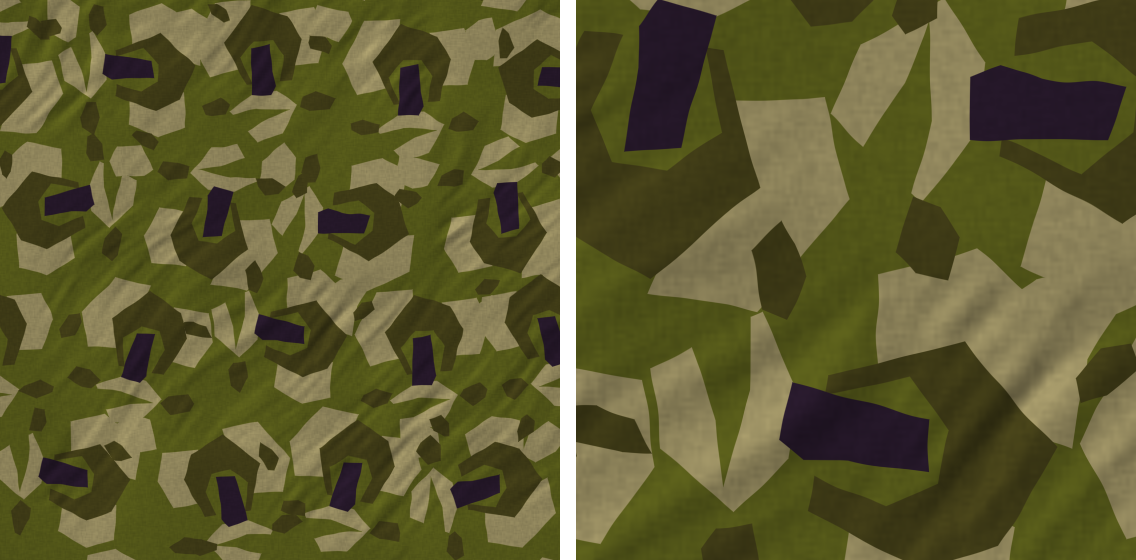
Left: the whole. Right: its middle third, enlarged.
This pattern is drawn by a Shadertoy shader. Its source:

```glsl
// Angular four-colour camouflage on creased cloth.
// A staggered grid scatters turned and mirrored motifs made of polygon distances;
// they merge into colour layers, then folds and weave shade the result.

const vec3 GREEN  = vec3(0.320, 0.335, 0.095);
const vec3 BEIGE  = vec3(0.555, 0.515, 0.355);
const vec3 OLIVE  = vec3(0.240, 0.225, 0.085);
const vec3 PURPLE = vec3(0.140, 0.090, 0.155);

const float CELL = 0.25;         // grid spacing
const float MOTIF_SCALE = 0.13;  // size of one motif unit

// Outlines in motif units
const vec2 LEFT_WING[6] = vec2[6](vec2(-.94, .15), vec2(-.57, .70), vec2(-.07, .67),
                                  vec2(-.20, .10), vec2(-.32, -.25), vec2(-.78, -.30));
const vec2 RIGHT_WING[6] = vec2[6](vec2(.30, .44), vec2(.78, .45), vec2(.91, .08),
                                   vec2(.73, -.32), vec2(.30, -.30), vec2(.20, .10));
const vec2 SHIELD[6] = vec2[6](vec2(-.52, .13), vec2(-.07, .60), vec2(.40, .38),
                               vec2(.55, .05), vec2(.33, -.50), vec2(-.30, -.48));
const vec2 CORE[6] = vec2[6](vec2(-.33, -.10), vec2(-.10, .10), vec2(.15, .08),
                             vec2(.27, -.15), vec2(.15, -.53), vec2(-.20, -.53));
const vec2 BAR[6] = vec2[6](vec2(-.15, .00), vec2(.10, .03), vec2(.08, -.35),
                            vec2(.10, -.55), vec2(.02, -.67), vec2(-.25, -.63));
const vec2 FOOT[6] = vec2[6](vec2(-.57, -.80), vec2(-.20, -.60), vec2(.10, -.62),
                             vec2(.36, -.84), vec2(.10, -1.20), vec2(-.25, -1.28));
const vec2 SLIT[6] = vec2[6](vec2(-.62, -.86), vec2(-.20, -.82), vec2(.25, -.90),
                             vec2(-.05, -.97), vec2(-.30, -1.08), vec2(-.60, -1.20));

float hash(vec2 p) {
    return fract(sin(dot(p, vec2(127.1, 311.7))) * 43758.55);
}

float noise(vec2 p) {
    vec2 i = floor(p), f = fract(p);
    f = f * f * (3.0 - 2.0 * f);
    return mix(mix(hash(i), hash(i + vec2(1, 0)), f.x),
               mix(hash(i + vec2(0, 1)), hash(i + vec2(1, 1)), f.x), f.y);
}

mat2 rotation(float angle) {
    float c = cos(angle), s = sin(angle);
    return mat2(c, s, -s, c);
}

// Signed distance to a six-cornered polygon
float polygon(vec2 p, vec2 v[6]) {
    float d = dot(p - v[0], p - v[0]), side = 1.0;
    for (int i = 0; i < 6; i++) {
        int j = (i + 5) % 6;
        vec2 e = v[j] - v[i], w = p - v[i];
        vec2 b = w - e * clamp(dot(w, e) / dot(e, e), 0.0, 1.0);
        d = min(d, dot(b, b));
        bvec3 c = bvec3(p.y >= v[i].y, p.y < v[j].y, e.x * w.y > e.y * w.x);
        if (all(c) || all(not(c))) side = -side;
    }
    return side * sqrt(d);
}

// Irregular chip with hashed corners
float shard(vec2 p, vec2 halfSize, vec2 seed) {
    vec2 v[6];
    for (int i = 0; i < 6; i++) {
        vec2 key = seed + float(i) * vec2(3.7, 1.9);
        float angle = (float(i) + 0.6 * hash(key)) * 1.0472;
        v[i] = halfSize * mix(0.7, 1.15, hash(key + 5.3)) * vec2(cos(angle), sin(angle));
    }
    return polygon(p, v);
}

// Distances of one motif: beige, olive, green core, purple
vec4 motif(vec2 q, vec2 id) {
    float foot = max(polygon(q, FOOT), -polygon(q, SLIT));
    float wings = min(polygon(q, LEFT_WING), polygon(q, RIGHT_WING));
    float chips = min(shard(q - vec2(-.74, -.74), vec2(.22, .14), id + 11.0),
                      shard(q - vec2(.60, -.85), vec2(.25, .15), id + 23.0));
    return vec4(min(foot, wings), min(polygon(q, SHIELD), chips),
                polygon(q, CORE), polygon(q, BAR));
}

// Union of all motifs and loose chips near p
vec4 camouflage(vec2 p) {
    vec4 layers = vec4(1.0);
    float row = floor(p.y / CELL);
    for (int j = -1; j <= 1; j++) {
        float y = row + float(j), shift = 0.5 * mod(y, 2.0);
        float column = floor(p.x / CELL - shift);
        for (int i = -1; i <= 1; i++) {
            vec2 id = vec2(column + float(i), y);
            vec2 jitter = 0.24 * (vec2(hash(id + 2.3), hash(id + 7.9)) - 0.5);
            vec2 q = (p - (id + vec2(shift, 0) + 0.5 + jitter) * CELL) / MOTIF_SCALE;
            // Mostly upright, some turned by quarters
            float quarter = floor(max(hash(id + 4.1) * 6.0 - 2.0, 0.0));
            vec2 local = rotation(quarter * 1.5708 + 0.4 * (hash(id + 9.2) - 0.5)) * q;
            local.x *= hash(id + 6.6) < 0.35 ? -1.0 : 1.0;
            local.y -= 0.27;
            if (dot(local, local) < 2.0) layers = min(layers, motif(local, id) * MOTIF_SCALE);
            // Loose chips in the gaps between motifs
            vec2 gap = rotation(hash(id + 3.3) * 6.28) * (q - vec2(0.92, 0.62));
            if (dot(gap, gap) < 0.6) {
                float pale = shard(gap, vec2(.37, .27), id + 31.0);
                float dark = shard(gap - vec2(.05, .34), vec2(.22, .12), id + 43.0);
                if (hash(id + 8.4) < 0.6) layers.x = min(layers.x, pale * MOTIF_SCALE);
                layers.y = min(layers.y, dark * MOTIF_SCALE);
            }
        }
    }
    return layers;
}

// Height of diagonal creases, gathered in patches
float creases(vec2 p) {
    vec2 bend = vec2(noise(p * 6.0), noise(p * 6.0 + 17.0));
    vec2 q = rotation(-0.8) * p + 0.06 * bend;
    float ridges = noise(q * vec2(9, 42)) + 0.5 * noise(q * vec2(17, 75) + 8.0);
    return ridges * smoothstep(0.25, 0.8, noise(p * 7.0 + 4.0));
}

void mainImage(out vec4 fragColor, in vec2 fragCoord) {
    vec2 p = fragCoord / iResolution.y;
    float edge = 0.75 / iResolution.y;

    // Colour layers, edges slightly disturbed by the cloth
    vec2 wobble = vec2(noise(p * 45.0), noise(p * 45.0 + 9.0)) - 0.5;
    vec4 cover = 1.0 - smoothstep(-edge, edge, camouflage(p + 0.003 * wobble));
    vec3 color = mix(GREEN, BEIGE, cover.x);
    color = mix(color, OLIVE, cover.y);
    color = mix(color, GREEN, cover.z);
    color = mix(color, PURPLE, cover.w);

    // Fold light, broad undulation and woven grain
    float fold = creases(p) - creases(p + vec2(0.004, -0.004));
    float weave = noise(p * vec2(420, 150)) + noise(p * vec2(150, 420)) - 1.0;
    float broad = noise(p * 9.0) - 0.5;
    color *= 1.0 + clamp(0.6 * fold, -0.25, 0.2) + 0.07 * broad + 0.07 * weave;
    fragColor = vec4(color, 1.0);
}
```
